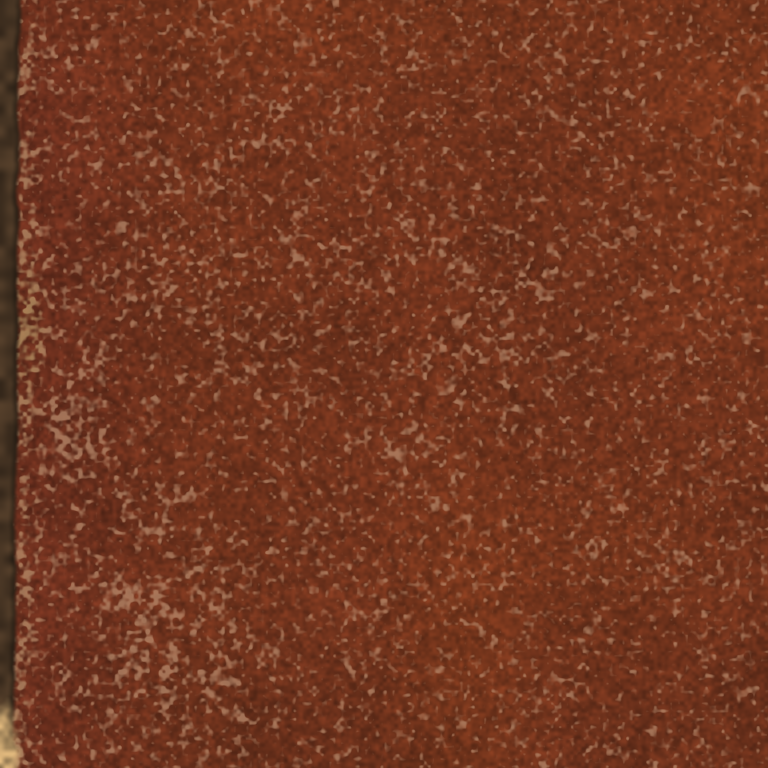
This texture is drawn by a WebGL 1 fragment shader. Its source:

```glsl
precision highp float;
uniform vec2 u_resolution;

const vec3 RUST = vec3(0.432, 0.194, 0.108);
const vec3 EMBER = vec3(0.505, 0.230, 0.110);
const vec3 UMBER = vec3(0.370, 0.168, 0.095);
const vec3 MAROON = vec3(0.405, 0.175, 0.115);
const vec3 PALE = vec3(0.720, 0.540, 0.420);
const vec3 STRAW = vec3(0.720, 0.590, 0.400);
const vec3 GAP = vec3(0.270, 0.200, 0.135);

const float GRAIN_SCALE = 130.0;     // grains across the canvas
const float GRAIN_CONTRAST = 0.48;
const float MOTTLE_CONTRAST = 0.10;
const float STAIN_STRENGTH = 0.50;
const float FLECK_SCALE = 125.0;
const float FLECK_STRENGTH = 0.75;
const float FLECK_SOFTNESS = 0.38;
const float EDGE_TOP = 0.026;        // border position at top and bottom
const float EDGE_BOTTOM = 0.018;
const float EDGE_SOFTNESS = 0.004;

float hash(vec2 p) {
  vec3 q = fract(p.xyx * 0.1031);
  q += dot(q, q.yzx + 33.33);
  return fract((q.x + q.y) * q.z);
}

float noise(vec2 p) {
  vec2 cell = floor(p);
  vec2 f = fract(p);
  f = f * f * (3.0 - 2.0 * f);
  float low = mix(hash(cell), hash(cell + vec2(1.0, 0.0)), f.x);
  float high = mix(hash(cell + vec2(0.0, 1.0)), hash(cell + 1.0), f.x);
  return mix(low, high, f.y);
}

// Each octave is rotated to hide the lattice
float fbm(vec2 p) {
  float sum = 0.0;
  float weight = 0.5;
  for (int i = 0; i < 4; i++) {
    sum += weight * noise(p);
    p = mat2(1.6, 1.2, -1.2, 1.6) * p + 17.3;
    weight *= 0.5;
  }
  return sum / 0.9375;
}

// Soft elliptical patch
float patchAt(vec2 p, vec2 centre, vec2 radius) {
  vec2 d = (p - centre) / radius;
  return exp(-dot(d, d));
}

// Broad stains under the grain
vec3 stain(vec2 p) {
  float glow = patchAt(p, vec2(0.60, 0.14), vec2(0.09, 0.24))
             + 0.6 * patchAt(p, vec2(0.80, 0.28), vec2(0.16, 0.12))
             + 0.8 * patchAt(p, vec2(1.00, 0.80), vec2(0.17, 0.22))
             + 0.6 * patchAt(p, vec2(0.50, 1.00), vec2(0.50, 0.10));
  float shade = patchAt(p, vec2(0.32, 0.03), vec2(0.20, 0.18))
              + 0.8 * patchAt(p, vec2(0.92, 0.08), vec2(0.22, 0.10));
  vec3 color = mix(RUST, MAROON, smoothstep(0.30, 0.0, p.x) * 0.8);
  color = mix(color, EMBER, clamp(glow, 0.0, 1.0) * STAIN_STRENGTH);
  color = mix(color, UMBER, clamp(shade, 0.0, 1.0) * STAIN_STRENGTH);
  return color * (1.0 + MOTTLE_CONTRAST * (2.0 * fbm(p * 9.0) - 1.0));
}

// Two rotated noise layers, centred on zero
float grain(vec2 p, float scale) {
  vec2 turned = mat2(0.8, 0.6, -0.6, 0.8) * p;
  return 0.5 * noise(turned * scale + 31.0)
       + 0.5 * noise(p * scale * 1.55 + 9.0) - 0.5;
}

// Pale flecks, denser where wear is high
float flecks(vec2 p, float wear) {
  float n = 0.5 + grain(p + 0.37, FLECK_SCALE);
  float threshold = mix(0.60, 0.30, clamp(wear, 0.0, 1.0));
  return smoothstep(threshold, threshold + FLECK_SOFTNESS, n);
}

void main() {
  vec2 p = gl_FragCoord.xy / u_resolution;
  float border = mix(EDGE_BOTTOM, EDGE_TOP, p.y)
               + 0.008 * (fbm(vec2(p.y * 28.0, 3.0)) - 0.5);
  float inset = p.x - border;

  // Rubbed areas, broken up by noise
  float rubbed = 0.65 * patchAt(p, vec2(0.19, 0.19), vec2(0.11, 0.13))
               + 0.65 * patchAt(p, vec2(0.09, 0.43), vec2(0.04, 0.10))
               + 0.30 * patchAt(p, vec2(0.27, 0.70), vec2(0.15, 0.17))
               + 0.20 * patchAt(p, vec2(0.60, 0.58), vec2(0.28, 0.16));
  float wear = 0.34 * fbm(p * 11.0 + 5.0)
             + rubbed * smoothstep(0.25, 0.65, fbm(p * 18.0));
  float rimNoise = smoothstep(0.25, 0.70, noise(vec2(p.x * 14.0, p.y * 26.0)));
  float rim = exp(-pow((inset - 0.009) / 0.018, 2.0));
  float bare = patchAt(p, vec2(0.036, 0.57), vec2(0.022, 0.075));
  wear += rim * (0.25 + 0.50 * rimNoise) + 0.5 * bare;

  vec3 color = stain(p) * (1.0 + GRAIN_CONTRAST * grain(p, GRAIN_SCALE));
  vec3 fleckColor = mix(PALE, STRAW, clamp(bare + 0.3 * rim, 0.0, 1.0));
  color = mix(color, fleckColor, flecks(p, wear) * FLECK_STRENGTH);

  // Dark gap beyond the border and chipped lower corner
  vec3 gap = GAP * (0.75 + 0.5 * noise(p * 70.0));
  gap *= mix(1.0, 0.65, smoothstep(-0.010, 0.0, inset));
  color = mix(gap, color, smoothstep(-EDGE_SOFTNESS, EDGE_SOFTNESS, inset));
  float chip = patchAt(p, vec2(0.0, 0.025), vec2(0.026, 0.060));
  chip = smoothstep(0.25, 0.75, chip + 0.3 * (noise(p * 90.0) - 0.5));
  color = mix(color, STRAW * (0.75 + 0.5 * noise(p * 110.0)), chip);

  gl_FragColor = vec4(color, 1.0);
}
```
